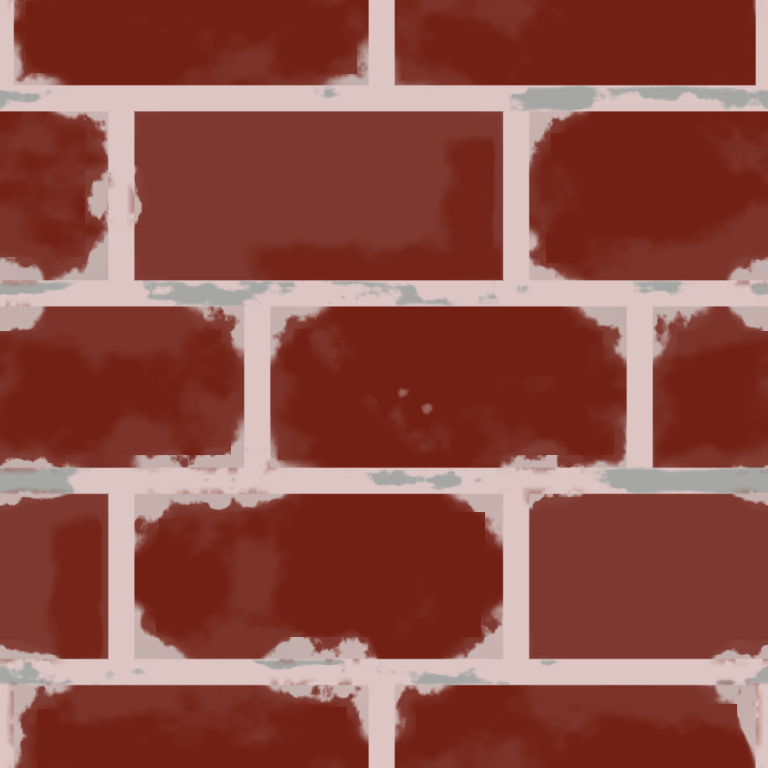
Reproduce this texture procedurally as a Shadertoy shader.

```glsl
// Worn red brick wall, two bricks by four courses, with smeared pink and grey mortar.

// Layout in canvas units: bed joint heights, then the two upright joints of each course
const vec4 BED_JOINTS = vec4(0.125, 0.374, 0.618, 0.872);
const vec4 FIRST_JOINT = vec4(0.001, 0.158, 0.335, 0.158);
const vec4 SECOND_JOINT = vec4(0.497, 0.672, 0.833, 0.672);
const float HALF_JOINT = 0.017;

// Colours
const vec3 BRICK_DARK = vec3(0.447, 0.125, 0.078);
const vec3 BRICK_LIGHT = vec3(0.494, 0.220, 0.184);
const vec3 MORTAR = vec3(0.862, 0.772, 0.765);
const vec3 MORTAR_GREY = vec3(0.640, 0.650, 0.640);
const vec3 RUST = vec3(0.590, 0.380, 0.350);

// Wear
const float CORNER_RADIUS = 0.035;
const float CORNER_REACH = 0.10;
const float SPILL_DEPTH = 0.05;
const float GREY_LEVEL = 0.47;

float hash(vec2 p) {
    vec3 q = fract(p.xyx * 0.1031);
    q += dot(q, q.yzx + 33.33);
    return fract((q.x + q.y) * q.z);
}

// Value noise that wraps after "period" cells
float noise(vec2 p, vec2 period, float seed) {
    vec2 cell = floor(p), f = fract(p);
    f = f * f * (3.0 - 2.0 * f);
    vec2 a = mod(cell, period) + seed;
    vec2 b = mod(cell + 1.0, period) + seed;
    return mix(mix(hash(a), hash(vec2(b.x, a.y)), f.x),
               mix(hash(vec2(a.x, b.y)), hash(b), f.x), f.y);
}

float fbm(vec2 uv, vec2 cells, float seed) {
    float sum = 0.0, amplitude = 0.5;
    for (int i = 0; i < 5; i++) {
        sum += amplitude * noise(uv * cells, cells, seed);
        cells *= 2.0;
        seed += 17.0;
        amplitude *= 0.5;
    }
    return sum;
}

float fade(float start, float end, float x) {
    return 1.0 - smoothstep(start, end, x);
}

float segmentDistance(vec2 p, vec2 a, vec2 b) {
    vec2 ab = b - a;
    return length(p - a - ab * clamp(dot(p - a, ab) / dot(ab, ab), 0.0, 1.0));
}

void mainImage(out vec4 fragColor, in vec2 fragCoord) {
    vec2 uv = fragCoord / iResolution.xy;
    float pixel = 1.0 / iResolution.y;

    // Find the brick and its bounds
    int bedsBelow = int(dot(step(BED_JOINTS, vec4(uv.y)), vec4(1.0)));
    int row = bedsBelow % 4;
    float first = FIRST_JOINT[row], second = SECOND_JOINT[row];
    vec2 p = vec2(first + fract(uv.x - first), uv.y - float(bedsBelow / 4));
    int col = p.x < second ? 0 : 1;
    vec2 lo = vec2(col == 0 ? first : second, BED_JOINTS[(row + 3) % 4] - float(row == 0));
    vec2 hi = vec2(col == 0 ? second : first + 1.0, BED_JOINTS[row]);
    vec2 local = (p - lo) / (hi - lo);
    vec2 edge = min(p - lo, hi - p) - HALF_JOINT;
    float inside = min(edge.x, edge.y);
    bool oddRow = row % 2 == 1;
    bool isLight = oddRow && col == (3 - row) / 2;

    float broad = fbm(uv, vec2(6.0, 8.0), 3.0);
    float ragged = fbm(uv, vec2(24.0), 61.0);
    float bristle = fbm(uv, vec2(56.0, 48.0), 29.0);

    // Brick face: dark smears on light bricks, pale rubs on dark ones
    vec3 brick;
    if (isLight) {
        float side = smoothstep(0.72, 0.88, local.x) * fade(0.93, 0.97, local.x) * fade(0.72, 0.95, local.y);
        float foot = smoothstep(0.2, 0.45, local.x) * fade(0.1, 0.5, local.y) * float(1 - col);
        float smear = smoothstep(0.5, 0.8, max(side, foot) * 0.6 + ragged * 0.5);
        brick = mix(BRICK_LIGHT, BRICK_DARK, smear * 0.85);
    } else {
        float rub = smoothstep(0.56, 0.74, broad + 0.13 * fade(0.0, 0.07, inside) + 0.3 * (ragged - 0.5));
        if (row == 2 && col == 0) {
            float scratch = segmentDistance(local, vec2(0.17, 0.78), vec2(0.46, 0.2));
            rub = max(rub, smoothstep(0.4, 0.62, ragged) * fade(0.02, 0.09, scratch));
        }
        brick = mix(BRICK_DARK, BRICK_LIGHT, rub * 0.8);
    }

    // Two small chips on one brick
    for (int i = 0; i < 2; i++) {
        vec2 chip = lo + (hi - lo) * (vec2(0.38, 0.47) + float(i) * vec2(0.065, -0.08));
        float chipMask = fade(0.003, 0.009, length(p - chip) + 0.02 * (bristle - 0.5));
        if (row == 2 && col == 0) brick = mix(brick, RUST, chipMask);
    }

    // Mortar with grey streaks along the bed joints and rust at its rim
    float streak = fbm(uv, vec2(7.0, 20.0), 11.0) + 0.25 * (bristle - 0.5);
    float grey = smoothstep(GREY_LEVEL, GREY_LEVEL + 0.07, streak) * fade(-0.005, 0.001, edge.y + 0.012 * (ragged - 0.5));
    vec3 mortar = mix(MORTAR, MORTAR_GREY, grey * 0.95);
    float scuff = smoothstep(0.7, 0.85, noise(uv * vec2(7.0, 8.0), vec2(7.0, 8.0), 83.0));
    float rust = scuff * smoothstep(-0.012, 0.0, inside) * smoothstep(0.42, 0.65, bristle);
    mortar = mix(mortar, RUST, rust * 0.6);

    // Wear of the nearest corner, strongest on odd courses and upper corners
    vec2 corner = step(0.5, local);
    float chance = hash(vec2(float(row * 2 + col), corner.x + 2.0 * corner.y) + 5.0);
    float cornerWear = isLight ? 0.1 : (oddRow || corner.y > 0.5) ? mix(0.6, 1.0, chance) : 0.5 * chance;
    float radius = CORNER_RADIUS * cornerWear + 0.001;
    float depth = max(inside, 0.0) + radius - length(max(radius - edge, 0.0)) - min(inside, radius);
    depth = inside < radius ? radius - length(max(radius - edge, 0.0)) : depth + inside;
    float wear = max(cornerWear * fade(0.01, CORNER_REACH, length(max(edge, 0.0))), scuff * 0.8);

    // Lay mortar over the brick, then its ragged spill and faint halo
    float halo = smoothstep(-0.02, 0.02, wear * 0.07 * ragged * 2.0 - depth) * smoothstep(0.0, 0.3, wear);
    brick = mix(brick, mix(BRICK_LIGHT, RUST, 0.3), halo * 0.7);
    float reach = wear * SPILL_DEPTH * (ragged + bristle - 0.65) * 1.6;
    float spill = smoothstep(-0.006, 0.008, reach - depth) * smoothstep(0.05, 0.35, wear);
    brick = mix(brick, mix(MORTAR, MORTAR_GREY, 0.5 * broad), spill * 0.9);
    vec3 color = mix(mortar, brick, smoothstep(-pixel, pixel, inside));
    fragColor = vec4(color, 1.0);
}
```
